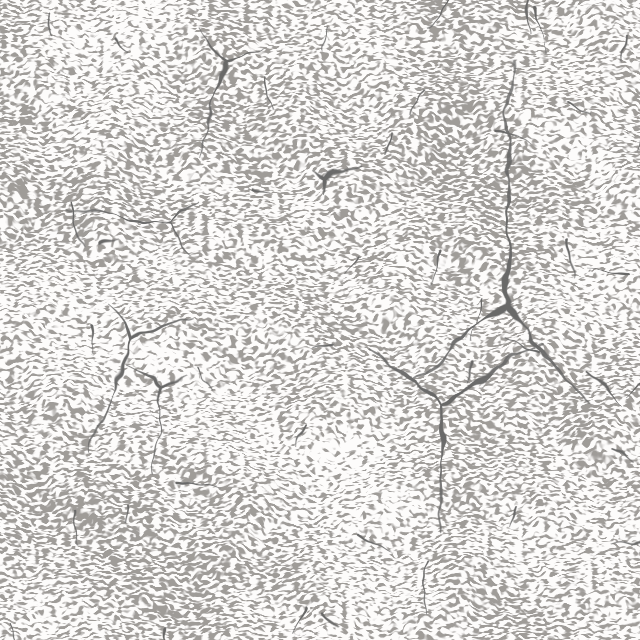
A Shadertoy shader for this texture:

```glsl
#define GRAIN_FREQ vec2(92.0, 196.0)
#define GRAIN_LOW -0.085
#define GRAIN_HIGH 0.285
#define PATCH_GAIN 0.19
#define STREAK_GAIN 0.26
#define CRACK_WIDTH 0.0036
#define MINOR_CELLS 8.0
#define MINOR_SHARE 0.55
#define PLASTER vec3(0.992, 0.987, 0.984)
#define GRAIN vec3(0.622, 0.610, 0.598)
#define CRACK vec3(0.410, 0.410, 0.408)

const float TAU = 6.2831853;

float hash(vec2 p) {
    vec3 q = fract(p.xyx * vec3(0.1031, 0.1030, 0.0973));
    q += dot(q, q.yzx + 33.33);
    return fract((q.x + q.y) * q.z);
}

vec2 heading(float angle) {
    return vec2(cos(angle), sin(angle));
}

float corner(vec2 cell, vec2 offset) {
    return dot(heading(TAU * hash(cell + 17.0)), offset);
}

float gradientNoise(vec2 p) {
    vec2 i = floor(p), f = p - i;
    vec2 u = f * f * f * (f * (f * 6.0 - 15.0) + 10.0);
    vec2 e = vec2(1.0, 0.0);
    float low = mix(corner(i, f), corner(i + e, f - e), u.x);
    float high = mix(corner(i + e.yx, f - e.yx), corner(i + 1.0, f - 1.0), u.x);
    return mix(low, high, u.y);
}

// Wavy horizontal grains, thickened or thinned in broad patches
float grainCover(vec2 p) {
    vec2 q = p;
    q.y += 0.028 * gradientNoise(p * 9.0) + 0.0055 * gradientNoise(p * 66.0 + 5.0);
    q.x += 0.005 * gradientNoise(p * 60.0 + 31.0);
    float grain = gradientNoise(q * GRAIN_FREQ);
    grain += 0.4 * gradientNoise(q * GRAIN_FREQ * 1.5 + 11.3);

    // Turned axes keep the patches from lining up with the canvas
    vec2 r = mat2(0.88, 0.47, -0.47, 0.88) * p;
    float patches = gradientNoise(r * 4.0 + 2.6);
    patches += 0.7 * gradientNoise(r * vec2(10.0, 15.0) + 8.1);
    float streak = smoothstep(0.1, 0.42, gradientNoise(q * vec2(22.0, 78.0) + 3.7));
    float streakArea = smoothstep(-0.05, 0.3, gradientNoise(r * vec2(3.0, 5.0) + 7.4));

    float height = grain + PATCH_GAIN * patches + STREAK_GAIN * streak * streakArea;
    return smoothstep(GRAIN_LOW, GRAIN_HIGH, height);
}

// Straight tapered stroke; the caller bends the coordinates
float stroke(vec2 p, vec2 dir, float len, float width, float soft) {
    float t = clamp(dot(p, dir) / len, 0.0, 1.0);
    float d = length(p - dir * len * t) - width * (1.0 - 0.55 * t);
    return smoothstep(soft, -soft, d) * (1.0 - 0.25 * t * t);
}

// Forked cracks: x, y, heading and length of the main arm
float forkedCracks(vec2 p, float swell, float soft) {
    vec4 forks[7] = vec4[7](
        vec4(0.69, 0.37, -1.57, 0.20), vec4(0.79, 0.52, 1.55, 0.39),
        vec4(0.26, 0.65, 3.00, 0.16), vec4(0.25, 0.39, -1.60, 0.12),
        vec4(0.51, 0.72, 0.35, 0.06), vec4(0.21, 0.47, -1.95, 0.19),
        vec4(0.35, 0.90, -1.80, 0.15));
    float cover = 0.0;
    for (int i = 0; i < 7; i++) {
        vec4 fork = forks[i];
        float width = CRACK_WIDTH * swell * (i > 1 ? 0.6 : 1.0);
        for (int k = -1; k <= 1; k++) {
            float side = float(k);
            float turn = side * (2.1 + 0.4 * hash(vec2(float(i), side + 4.0)));
            float share = 0.35 + 0.2 * hash(vec2(side + 9.0, float(i)));
            if (i == 0) share += 0.4;
            float len = fork.w * (k == 0 ? 1.0 : share);
            float arm = stroke(p - fork.xy, heading(fork.z + turn), len, width, soft);
            cover = max(cover, arm);
        }
    }
    return cover;
}

// Short, mostly steep cracks scattered over a grid
float minorCracks(vec2 p, float swell, float soft) {
    float cover = 0.0;
    vec2 home = floor(p * MINOR_CELLS);
    for (int y = -1; y <= 1; y++)
    for (int x = -1; x <= 1; x++) {
        vec2 cell = home + vec2(x, y);
        if (hash(cell + 71.0) > MINOR_SHARE) continue;
        vec2 start = (cell + vec2(hash(cell + 23.0), hash(cell + 47.0))) / MINOR_CELLS;
        float tilt = hash(cell + 59.0) - 0.5;
        float angle = -1.75 + (hash(cell + 5.0) < 0.3 ? 3.6 : 1.0) * tilt;
        float len = mix(0.025, 0.075, hash(cell + 37.0));
        cover = max(cover, stroke(p - start, heading(angle), len, 0.52 * CRACK_WIDTH * swell, soft));
    }
    return cover;
}

void mainImage(out vec4 fragColor, in vec2 fragCoord) {
    vec2 p = fragCoord / iResolution.y;
    float soft = 0.8 / iResolution.y;

    vec3 color = mix(PLASTER, GRAIN, grainCover(p));

    // Bent coordinates and uneven width make the cracks ragged
    vec2 bend = vec2(gradientNoise(p * 14.0 + 3.0), gradientNoise(p * 14.0 + 43.0));
    vec2 jag = vec2(gradientNoise(p * 48.0 + 13.0), gradientNoise(p * 48.0 + 63.0));
    vec2 q = p + 0.018 * bend + 0.005 * jag;
    float swell = 0.9 + 1.0 * gradientNoise(p * 30.0 + 19.0);
    float cracks = max(forkedCracks(q, swell, soft), minorCracks(q, swell, soft));

    fragColor = vec4(mix(color, CRACK, cracks), 1.0);
}
```
